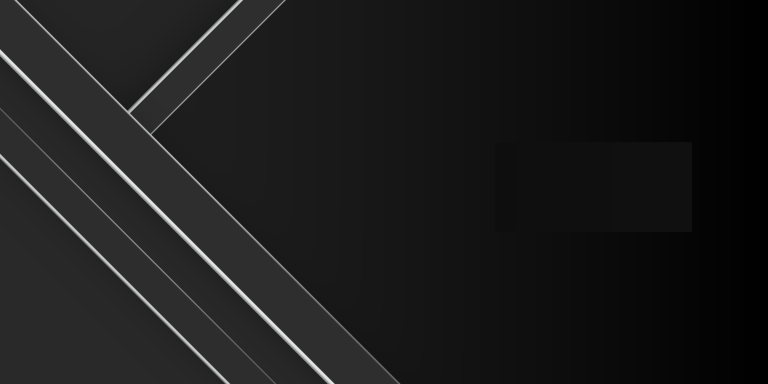
This background is drawn by a Shadertoy shader. Its source:

```glsl
// Dark charcoal backdrop with layered diagonal bands, silver trims and a faint panel.

// Soft step that rises over about one pixel around zero.
float cover(float d, float px) {
    return smoothstep(-0.7 * px, 0.7 * px, d);
}

// Mask of a stripe centred on zero distance.
float stripe(float d, float halfWidth, float px) {
    return cover(halfWidth - abs(d), px);
}

// Shadow that fades with distance on the positive side of an edge.
float shadow(float d, float reach) {
    return exp(-max(d, 0.0) / reach);
}

// Signed distance to an axis-aligned box.
float boxDistance(vec2 p, vec2 center, vec2 halfSize) {
    vec2 q = abs(p - center) - halfSize;
    return length(max(q, 0.0)) + min(max(q.x, q.y), 0.0);
}

// Metal trim: light core with a grey flank on its lower side.
vec3 addTrim(vec3 base, float d, float halfWidth, float light, float px) {
    vec3 silver = vec3(0.99, 1.0, 1.0) * light;
    float core = smoothstep(-0.7, 0.2, d / halfWidth);
    return mix(base, silver * mix(0.65, 1.0, core), stripe(d, halfWidth, px));
}

void mainImage(out vec4 fragColor, in vec2 fragCoord) {
    vec2 p = fragCoord / iResolution.y;
    float px = 1.0 / iResolution.y;
    const float DIAGONAL = 0.70711;

    // Distances measured across the falling and the rising diagonals.
    float fall = (p.x + p.y - 1.0) * DIAGONAL;
    float rise = (p.x - p.y) * DIAGONAL;

    // Trim positions on those two axes.
    const float bandTop = 0.0280, bandBottom = -0.0970;
    const float lowerTop = -0.2000, lowerBottom = -0.2875;
    const float crossLeft = -0.2640, crossRight = -0.1825;

    // Backdrop fading to black on the right.
    float fade = pow(clamp((p.x - 0.5) / 1.5, 0.0, 1.0), 1.3);
    vec3 color = vec3(0.116 * (1.0 - fade));

    // Faint panel.
    float panel = boxDistance(p, vec2(1.5455, 0.513), vec2(0.2565, 0.117));
    color = mix(color, vec3(mix(0.056, 0.064, (p.x - 1.289) / 0.513)), cover(-panel, px));

    // Rising band and the corner beyond it.
    float corner = 0.145 - 0.035 * shadow(crossLeft - rise, 0.06);
    color = mix(color, vec3(0.180), cover(crossRight - rise, px));
    color = mix(color, vec3(corner), cover(crossLeft - rise, px));
    color = addTrim(color, rise - crossLeft, 0.0048, 0.80, px);
    color = addTrim(color, rise - crossRight, 0.0020, 0.62, px);
    color *= 1.0 - 0.12 * shadow(fall - bandTop, 0.03);

    // Falling bands, from the upper right to the lower left.
    float gap = 0.158 - 0.040 * shadow(bandBottom - fall, 0.03);
    float floorTone = 0.160 - 0.025 * shadow(lowerBottom - fall, 0.04);
    color = mix(color, vec3(0.182), cover(bandTop - fall, px));
    color = mix(color, vec3(gap), cover(bandBottom - fall, px));
    color = mix(color, vec3(0.178), cover(lowerTop - fall, px));
    color = mix(color, vec3(floorTone), cover(lowerBottom - fall, px));

    // Silver trims, the thin ones dimming along their length.
    float topLight = mix(0.42, 0.74, smoothstep(0.0, 0.6, p.y));
    float thinLight = mix(0.42, 0.62, smoothstep(0.0, 0.35, p.y) * smoothstep(0.0, 0.25, p.x));
    color = addTrim(color, fall - bandTop, 0.0026, topLight, px);
    color = addTrim(color, fall - bandBottom, 0.0064, 0.89, px);
    color = addTrim(color, fall - lowerTop, 0.0018, thinLight, px);
    color = addTrim(color, fall - lowerBottom, 0.0045, 0.80, px);

    fragColor = vec4(color, 1.0);
}
```
